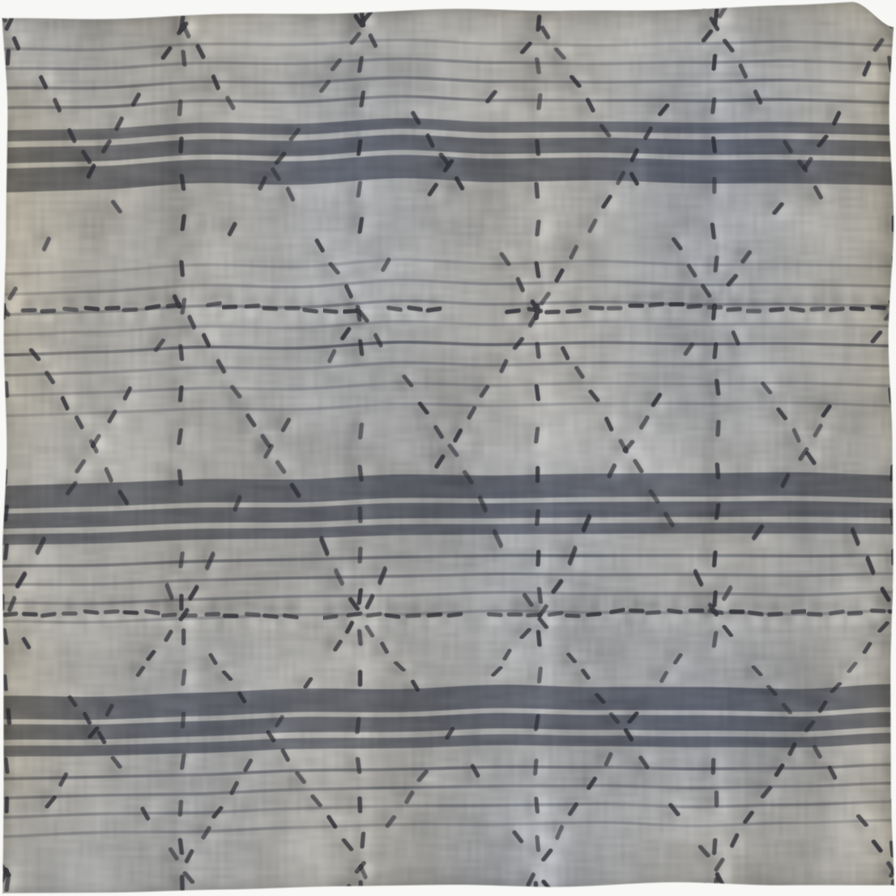
Write a WebGL 1 fragment shader that draws this texture.

```glsl
precision highp float;
// Worn quilted cloth on white: woven grey stripes in three bands, with loose
// running stitches forming columns, two rows and a diagonal diamond lattice.
// Stripes are soft bars on a sagging axis; stitches are jittered capsules.
uniform vec2 u_resolution;

const vec3 PAPER = vec3(0.97, 0.97, 0.96);
const vec3 CLOTH = vec3(0.645, 0.645, 0.640);
const vec3 STRIPE = vec3(0.355, 0.365, 0.395);
const vec3 THREAD = vec3(0.17, 0.17, 0.20);
const vec3 STAIN = vec3(0.04, 0.015, -0.045);
const vec2 CELL = vec2(0.198, 0.314);      // quilting lattice cell
const vec2 LATTICE_ORIGIN = vec2(0.006, 0.029);
const vec3 BAND_STARTS = vec3(0.198, 0.527, 0.764);
const float LINE_HALF = 0.0017;
const float BAND_LINE_PITCH = 0.021;
const float MID_LINE_START = 0.289;
const float MID_LINE_PITCH = 0.0228;
const float STITCH_HALF_WIDTH = 0.0024;
const float PUCKER_RADIUS = 0.011;

float hash(vec2 p) {
  vec3 q = fract(p.xyx * vec3(0.1031, 0.1030, 0.0973));
  q += dot(q, q.yzx + 33.33);
  return fract((q.x + q.y) * q.z);
}

float noise(vec2 p) {
  vec2 i = floor(p), f = fract(p);
  f = f * f * (3.0 - 2.0 * f);
  return mix(mix(hash(i), hash(i + vec2(1.0, 0.0)), f.x),
             mix(hash(i + vec2(0.0, 1.0)), hash(i + 1.0), f.x), f.y);
}

// Soft bar around a centre line
float bar(float y, float centre, float halfWidth) {
  float soft = max(0.0014, 0.7 / u_resolution.y);
  return 1.0 - smoothstep(-soft, soft, abs(y - centre) - halfWidth);
}

// Three bars of falling width, then thin lines; d runs away from the wide bar
float band(float d, float fade) {
  float ink = bar(d, 0.013, 0.013);
  ink = max(ink, bar(d, 0.040, 0.0085));
  ink = max(ink, 0.95 * bar(d, 0.061, 0.0060));
  for (int i = 0; i < 4; i++) {
    float y = 0.091 + BAND_LINE_PITCH * float(i);
    ink = max(ink, (0.85 - 0.12 * float(i)) * fade * bar(d, y, LINE_HALF));
  }
  return ink;
}

// One running stitch line: x is thread cover, y is signed pucker shading
vec2 stitch(float along, float across, float pitch, float halfLen, float loss, float seed) {
  float id = floor(along / pitch);
  float keep = step(loss, hash(vec2(id, seed)));
  float shift = hash(vec2(id + 7.0, seed)) - 0.5;
  float t = along - (id + 0.5 + 0.25 * shift) * pitch;
  float side = across + 0.004 * shift + 0.3 * t * (hash(vec2(seed, id)) - 0.5);
  float d = length(vec2(max(abs(t) - halfLen, 0.0), side));
  float soft = max(0.0013, 0.7 / u_resolution.y);
  float cover = 1.0 - smoothstep(-soft, soft, d - STITCH_HALF_WIDTH);
  float r = side / PUCKER_RADIUS;
  float pucker = r * exp(-r * r - t * t / (pitch * pitch * 0.12));
  return keep * vec2(cover * (0.65 + 0.35 * hash(vec2(id, seed + 3.0))), pucker);
}

// Signed distance, in cells, to the nearest whole number
float nearest(float v) { return fract(v + 0.5) - 0.5; }

vec2 quilting(vec2 p) {
  // Lower the third row of nodes slightly
  float drop = (p.y - 0.68) / 0.09;
  vec2 w = vec2(p.x + 0.006 * (noise(p * 6.0) - 0.5), p.y - 0.028 * exp(-drop * drop));
  w.y += 0.008 * (noise(p * 8.0 + 20.0) - 0.5);
  vec2 g = (w - LATTICE_ORIGIN) / CELL;
  vec2 dir = normalize(CELL);
  vec2 mirrored = dir * vec2(-1.0, 1.0);
  float slant = CELL.x * dir.y;
  float row = floor(g.y + 0.5);
  float dense = step(0.5, row) * step(row, 2.5);
  vec2 s = stitch(p.y, nearest(g.x) * CELL.x, 0.046, 0.007, 0.12, floor(g.x + 0.5) + 10.0);
  s += dense * stitch(p.x, nearest(g.y) * CELL.y, 0.0225, 0.0065, 0.08, row + 30.0);
  s += stitch(dot(w, dir), nearest(g.x - g.y) * slant, 0.031, 0.0062, 0.26, floor(g.x - g.y + 0.5) + 50.0);
  s += stitch(dot(w, mirrored), nearest(g.x + g.y) * slant, 0.031, 0.0062, 0.26, floor(g.x + g.y + 0.5) + 80.0);
  return vec2(min(s.x, 1.0), s.y);
}

void main() {
  vec2 p = gl_FragCoord.xy / u_resolution;
  p.y = 1.0 - p.y;                          // measure downwards from the top

  // Stripes sag at the left and ripple along their length
  float sag = 0.014 * (1.0 - p.x) * (1.0 - p.x) + 0.010 * pow(p.x, 4.0) * (1.0 - p.y);
  float y = p.y - sag - 0.008 * (noise(p * vec2(9.0, 4.0)) - 0.5);
  float fade = 0.65 + 0.5 * noise(p * vec2(14.0, 40.0));
  float ink = max(band(BAND_STARTS.x - y, fade), max(band(y - BAND_STARTS.y, fade), band(y - BAND_STARTS.z, fade)));
  for (int i = 0; i < 8; i++) {
    float strong = i == 4 ? 1.0 : 0.4 + 0.25 * hash(vec2(float(i), 5.0));
    ink = max(ink, strong * fade * bar(y, MID_LINE_START + MID_LINE_PITCH * float(i), LINE_HALF));
  }
  vec3 col = mix(CLOTH, STRIPE, min(ink, 1.0) * (0.88 + 0.12 * noise(p * vec2(20.0, 180.0))));

  // Stains, folds and thread grain
  float edge = min(min(p.x, 1.0 - p.x), p.y);
  col += STAIN * (noise(p * 5.0) * 0.8 + 0.7 * exp(-edge * 12.0) - 0.45);
  float folds = (noise(p * vec2(20.0, 4.0)) - 0.5) * mix(0.08, 0.15, p.y);
  folds += 0.09 * (noise(p * vec2(8.0, 24.0) + 9.0) - 0.5);
  folds += 0.06 * (noise(p * 38.0) - 0.5);
  float grain = noise(p * vec2(210.0, 40.0)) + noise(p * vec2(40.0, 230.0)) - 1.0;
  col *= 1.0 + folds + 0.055 * grain;

  // Stitches press into the cloth
  vec2 s = quilting(p);
  col *= 1.0 + 0.20 * s.y;
  col = mix(col, THREAD, 0.85 * s.x);

  // Uneven hem
  float ripple = 0.007 * noise(vec2(p.x * 8.0, p.y * 8.0));
  float top = p.y - 0.020 * (1.0 - p.x) - 0.03 * smoothstep(0.95, 1.0, p.x) - ripple;
  float bottom = 0.998 - p.y - 0.010 * p.x - ripple;
  float inside = min(min(p.x, 1.0 - p.x) - ripple - 0.002, min(top, bottom));
  col *= 1.0 - 0.14 * exp(-max(inside, 0.0) * 110.0);
  float soft = max(0.0015, 0.8 / u_resolution.y);
  gl_FragColor = vec4(mix(PAPER, col, smoothstep(-soft, soft, inside)), 1.0);
}
```
